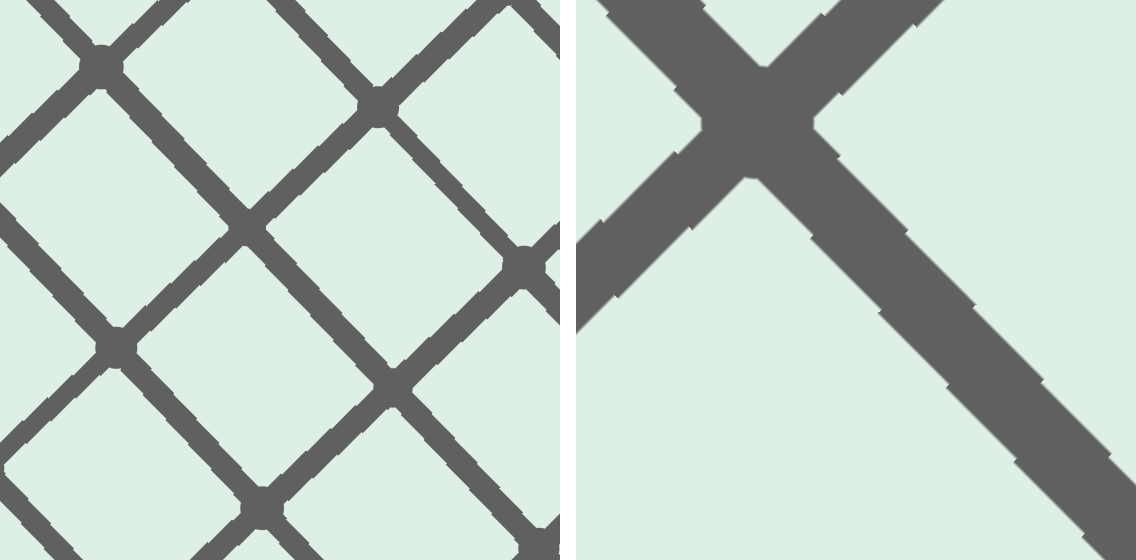
Left: the whole. Right: its middle third, enlarged.
This pattern is drawn by a WebGL 1 fragment shader. Its source:

```glsl
precision highp float;
// Slanted net of dark grey strands with knots and slightly ragged edges on pale mint.

uniform vec2 u_resolution;

const vec3 BACKGROUND = vec3(0.871, 0.937, 0.898);
const vec3 STRAND_GREY = vec3(0.378);

// Lattice: one knot position and the two steps between knots.
const vec2 KNOT_ORIGIN = vec2(0.4414, 0.5938);
const vec2 STEP_DOWN = vec2(0.2604, -0.2865);
const vec2 STEP_UP = vec2(0.2337, 0.2148);

const vec2 HALF_WIDTH = vec2(0.0156, 0.0228);  // thinnest, thickest strand
const vec2 KNOT_RADIUS = vec2(0.0332, 0.0410); // smallest, largest knot
const float NOTCH_DEPTH = 0.0028;
const float NOTCH_PITCH = 0.060;
const float EDGE_SOFTNESS = 0.0012;

float cross2(vec2 a, vec2 b) {
  return a.x * b.y - a.y * b.x;
}

// Evenly spread value in 0..1 for each lattice index.
float variation(vec2 index, vec2 weights, float phase) {
  return fract(dot(index, weights) + phase);
}

// Distance to the nearest strand; q.x runs along it and q.y counts strands.
// The sign of notch sets which way the sawtooth edge leans.
float strandDistance(vec2 q, float stepLength, float spacing, float notch,
                     vec2 weights, float phase) {
  vec2 segment = vec2(floor(q.x), floor(q.y + 0.5));
  float across = (q.y - segment.y) * spacing;
  float edgePhase = 0.37 * segment.y + 0.2 * sign(across);
  float sawtooth = fract(q.x * stepLength / NOTCH_PITCH + edgePhase) - 0.5;
  float thickness = sqrt(variation(segment, weights, phase));
  return abs(across - notch * sawtooth) - mix(HALF_WIDTH.x, HALF_WIDTH.y, thickness);
}

// Distance to the round knot at the nearest crossing.
float knotDistance(vec2 q) {
  vec2 knot = floor(q + 0.5);
  vec2 fromKnot = q - knot;
  vec2 offset = fromKnot.x * STEP_DOWN + fromKnot.y * STEP_UP;
  float size = variation(knot, vec2(0.2, 0.5), 0.05);
  return length(offset) - mix(KNOT_RADIUS.x, KNOT_RADIUS.y, size);
}

void main() {
  float canvasSize = min(u_resolution.x, u_resolution.y);
  vec2 p = gl_FragCoord.xy / canvasSize - KNOT_ORIGIN;

  // Lattice coordinates: whole numbers fall on the knots.
  float cellArea = cross2(STEP_DOWN, STEP_UP);
  vec2 q = vec2(cross2(p, STEP_UP), cross2(STEP_DOWN, p)) / cellArea;

  float downLength = length(STEP_DOWN);
  float upLength = length(STEP_UP);
  float falling = strandDistance(q, downLength, cellArea / downLength,
                                 NOTCH_DEPTH, vec2(-0.22, 0.27), 0.76);
  float rising = strandDistance(q.yx, upLength, cellArea / upLength,
                                -NOTCH_DEPTH, vec2(0.27, 0.38), 0.57);
  float net = min(min(falling, rising), knotDistance(q));

  float softness = max(EDGE_SOFTNESS, 0.7 / canvasSize);
  float coverage = 1.0 - smoothstep(-softness, softness, net);
  gl_FragColor = vec4(mix(BACKGROUND, STRAND_GREY, coverage), 1.0);
}
```
